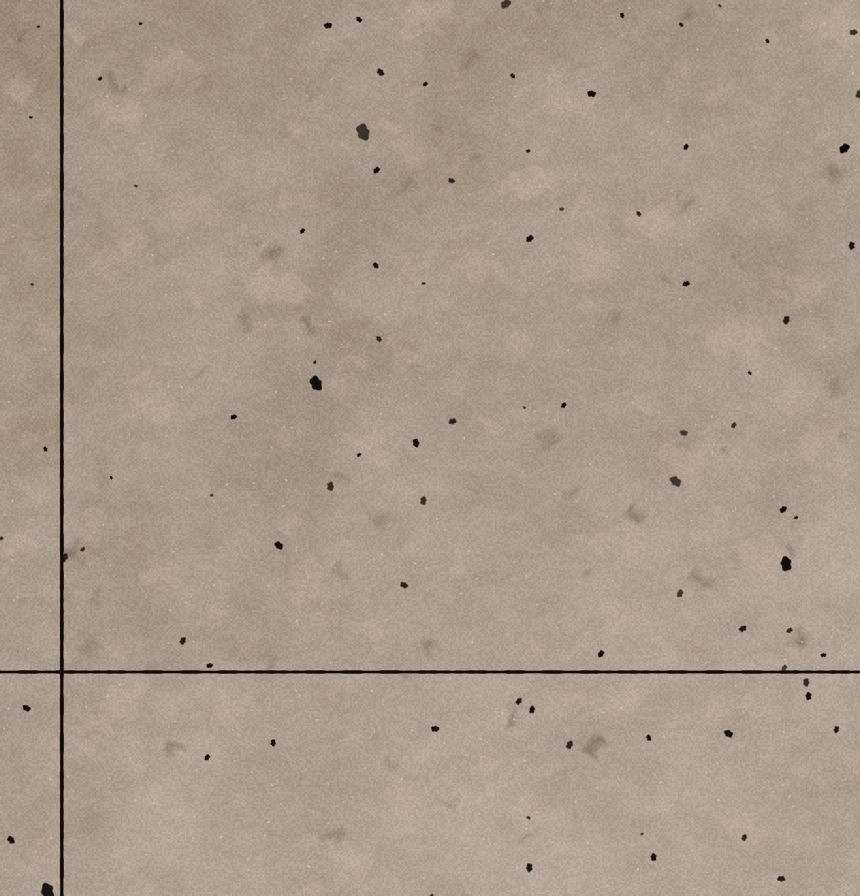
This texture is drawn by a Shadertoy shader. Its source:

```glsl
// Speckled beige stone slabs with thin dark joints, pale flakes and black specks.

// Layout, in units of canvas height
const vec2 SLAB_SIZE = vec2(1.0);
const vec2 SLAB_CORNER = vec2(0.0690, 0.2500);
const vec2 JOINT_HALF_WIDTH = vec2(0.0020, 0.0017);
const float GRAIN_SIZE = 0.0021;

// Colours
const vec3 STONE_DARK = vec3(0.585, 0.525, 0.465);
const vec3 STONE_LIGHT = vec3(0.715, 0.665, 0.615);
const vec3 FLAKE = vec3(0.745, 0.675, 0.615);
const vec3 SMUDGE = vec3(0.30, 0.24, 0.20);
const vec3 SPECK = vec3(0.065, 0.050, 0.040);
const vec3 SPARKLE = vec3(0.88, 0.85, 0.80);
const vec3 JOINT = vec3(0.070, 0.045, 0.040);

// Strengths
const float CLOUD_CONTRAST = 0.75;
const float GRAIN_CONTRAST = 0.055;
const float FLAKE_OPACITY = 0.50;
const float SMUDGE_OPACITY = 0.36;
const float SPARKLE_OPACITY = 0.50;

vec3 hash3(vec2 p, float seed) {
    vec3 q = fract((p.xyx + seed * vec3(7.13, 3.71, 5.39)) * vec3(0.1031, 0.1030, 0.0973));
    q += dot(q, q.yxz + 33.33);
    return fract((q.xxy + q.yzz) * q.zyx);
}

// Smooth cellular noise: random cell values blended by distance
float cellNoise(vec2 p, float seed) {
    vec2 cell = floor(p);
    vec2 sum = vec2(0.0);
    for (int j = -1; j <= 1; j++) {
        for (int i = -1; i <= 1; i++) {
            vec2 c = cell + vec2(i, j);
            vec3 h = hash3(c, seed);
            vec2 d = p - c - h.xy;
            float weight = exp(-5.0 * dot(d, d));
            sum += weight * vec2(h.z, 1.0);
        }
    }
    return sum.x / sum.y;
}

float clouds(vec2 p) {
    return 0.40 * cellNoise(p * 9.0, 1.0)
         + 0.35 * cellNoise(p * vec2(24.0, 34.0), 2.0)
         + 0.25 * cellNoise(p * vec2(65.0, 80.0), 3.0);
}

// Coverage of irregular blobs, at most one per cell; small radii are commoner
float blobs(vec2 p, float size, float density, vec2 radii, float rarity, float soft, float seed) {
    vec2 cell = floor(p / size);
    float cover = 0.0;
    for (int j = -1; j <= 1; j++) {
        for (int i = -1; i <= 1; i++) {
            vec2 c = cell + vec2(i, j);
            vec3 place = hash3(c, seed);
            vec3 trait = hash3(c, seed + 5.0);
            vec2 d = p - (c + place.xy) * size;
            float angle = atan(d.y, d.x + 1e-6);
            float wobble = 1.0 + 0.20 * sin(2.0 * angle + 6.28 * trait.y)
                         + 0.10 * sin(5.0 * angle + 9.0 * trait.z);
            float radius = wobble * mix(radii.x, radii.y, pow(place.z, rarity));
            float blob = 1.0 - smoothstep(radius - soft, radius + soft, length(d));
            cover = max(cover, step(trait.x, density) * mix(0.55, 1.0, trait.z) * blob);
        }
    }
    return cover;
}

void mainImage(out vec4 fragColor, in vec2 fragCoord) {
    float pixel = 1.0 / iResolution.y;
    vec2 p = fragCoord * pixel;
    vec2 uv = fragCoord / iResolution.xy;

    // Each slab takes its own part of the stone
    vec2 slab = floor((p - SLAB_CORNER) / SLAB_SIZE);
    vec2 inSlab = p - SLAB_CORNER - slab * SLAB_SIZE;
    vec2 stone = p + 10.0 + slab * vec2(3.37, 5.71);

    // Mottled ground, lighter towards the lower right
    float tone = 0.58 + 0.20 * (uv.x - 0.5) - 0.40 * (uv.y - 0.5);
    tone += CLOUD_CONTRAST * (clouds(stone) - 0.5);
    vec3 color = mix(STONE_DARK, STONE_LIGHT, clamp(tone, -0.2, 1.2));

    // Pale flakes, wider than tall, with ragged edges
    vec2 ragged = stone + 0.005 * sin(stone.yx * 170.0 + 2.0 * sin(stone * 93.0));
    vec2 flat2 = ragged * vec2(0.75, 1.1);
    float flakes = blobs(flat2, 0.075, 0.55, vec2(0.006, 0.023), 1.6, 0.005, 11.0);
    flakes = max(flakes, 0.6 * blobs(flat2, 0.028, 0.40, vec2(0.002, 0.008), 1.5, 0.003, 23.0));
    color = mix(color, FLAKE, FLAKE_OPACITY * flakes);

    // Soft smudges, fine grain and sparkles
    float smudges = blobs(ragged, 0.100, 0.38, vec2(0.003, 0.009), 1.5, 0.009, 31.0);
    color = mix(color, SMUDGE, SMUDGE_OPACITY * smudges);
    color += GRAIN_CONTRAST * (hash3(floor(stone / GRAIN_SIZE), 41.0).x - 0.5);
    float sparkles = blobs(stone, 0.014, 0.36, vec2(0.0004, 0.0013), 2.0, 0.7 * pixel, 47.0);
    color = mix(color, SPARKLE, SPARKLE_OPACITY * sparkles);

    // Black specks: a few large, many small
    float edge = max(pixel, 0.0013);
    float specks = blobs(stone, 0.150, 0.42, vec2(0.0035, 0.0080), 2.0, edge, 59.0);
    specks = max(specks, blobs(stone, 0.085, 0.45, vec2(0.0014, 0.0042), 1.6, edge, 67.0));
    color = mix(color, SPECK, min(1.0, 1.25 * specks));

    // Joints with slightly uneven edges
    vec2 gap = min(inSlab, SLAB_SIZE - inSlab) - JOINT_HALF_WIDTH;
    gap += 0.0002 * sin(p.yx * 140.0 + sin(p.yx * 311.0));
    float joint = 1.0 - smoothstep(-0.6 * pixel, 0.6 * pixel, min(gap.x, gap.y));
    color = mix(color, JOINT, joint);

    fragColor = vec4(clamp(color, 0.0, 1.0), 1.0);
}
```
